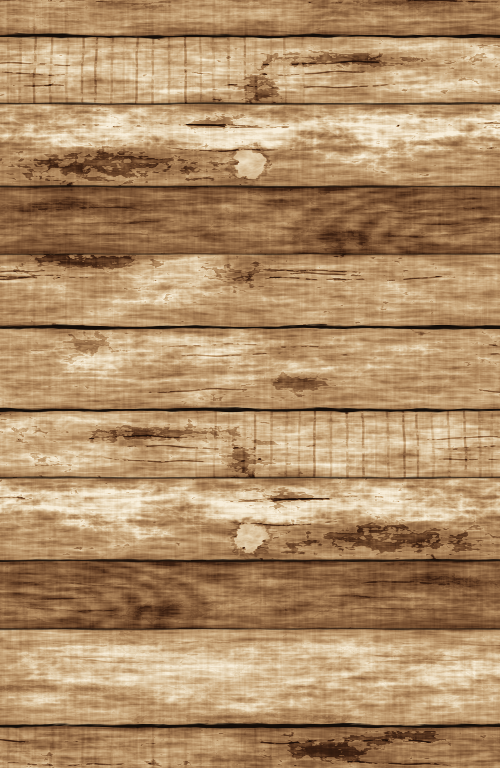
This texture is drawn by a Shadertoy shader. Its source:

```glsl
// Eleven weathered horizontal planks with grain, stains, saw ticks and worn pale paint.
#define ASPECT 0.652
#define SEAM_WIDTH 0.0019
#define GRAIN_FREQ 700.0
#define BLOTCH 0.06
#define STREAK 0.10
#define FIBRE 0.10
#define SPECKLE 0.07
#define SAW_MARKS 0.035
#define TICK_COUNT 34.0
#define EDGE_GRIME 0.24

// Plank edges top to bottom, and how open each seam is
const float SEAM[12] = float[](1.03, .953, .865, .757, .669, .574, .466, .378, .270, .181, .055, -.03);
const float OPEN[12] = float[](0., 1., .55, .6, .4, .9, .95, .5, .7, .45, 1., 0.);
// Per kind: base tone, paint strength, stain strength, tick strength
const vec4 LOOK[8] = vec4[](
    vec4(.54, .08, .25, .08), vec4(.77, .14, .55, .36), vec4(.67, .36, .58, .04), vec4(.36, .04, .22, .02),
    vec4(.71, .24, .55, .08), vec4(.70, .24, .48, .04), vec4(.74, .16, .20, .02), vec4(.54, .10, .55, .14));
// Marks in plank space: centre, radii
const vec4 STAIN_A[8] = vec4[](
    vec4(.82, .60, .12, .12), vec4(.69, .66, .13, .12), vec4(.43, .77, .040, .08), vec4(.68, .25, .06, .10),
    vec4(.20, .90, .11, .09), vec4(.61, .33, .05, .08), vec4(.10, .38, .17, .05), vec4(.65, .60, .09, .13));
const vec4 STAIN_B[8] = vec4[](
    vec4(.30, .50, .05, .05), vec4(.52, .22, .035, .24), vec4(.22, .28, .20, .18), vec4(.10, .70, .10, .08),
    vec4(.48, .76, .08, .18), vec4(.18, .78, .05, .09), vec4(.50, .08, .30, .05), vec4(.80, .82, .10, .08));
const vec4 PAINT[8] = vec4[](
    vec4(.30, .40, .30, .30), vec4(.30, .55, .45, .35), vec4(.45, .68, .65, .22), vec4(.40, .55, .30, .20),
    vec4(.36, .76, .13, .20), vec4(.35, .73, .20, .18), vec4(.48, .52, .35, .24), vec4(.25, .60, .25, .25));
const vec4 PATCH = vec4(.50, .28, .036, .19);
// Tone ramp, dark wood to bare paint
const vec3 WOOD[7] = vec3[](
    vec3(.24, .13, .07), vec3(.42, .27, .16), vec3(.55, .39, .25), vec3(.69, .53, .36),
    vec3(.80, .67, .50), vec3(.89, .81, .68), vec3(.97, .93, .85));
const vec3 GAP = vec3(.08, .05, .03);

float hash(vec2 p) {
    vec3 h = fract(vec3(p.xyx) * .1031);
    h += dot(h, h.yzx + 33.33);
    return fract((h.x + h.y) * h.z);
}
// Distance to the nearest scattered point
float cellular(vec2 p) {
    vec2 base = floor(p);
    float nearest = 2.0;
    for (int k = 0; k < 9; k++) {
        vec2 c = base + vec2(k % 3 - 1, k / 3 - 1);
        vec2 d = c + vec2(hash(c), hash(c + 57.0)) - p;
        nearest = min(nearest, dot(d, d));
    }
    return sqrt(nearest);
}
float waves(vec2 p) {
    return (sin(p.x + 1.7 * sin(p.y)) + .5 * sin(2.3 * p.x - 1.9 * p.y + 1.0)
        + .25 * sin(5.1 * p.x + 3.7 * p.y)) / 1.75;
}
// Layered cellular noise, roughly -1 to 1
float cloud(vec2 p) {
    p += .25 * vec2(waves(p.yx), waves(p));
    float sum = 0.0, weight = .5;
    for (int i = 0; i < 3; i++) {
        sum += weight * (cellular(p) - .42);
        p = p * 2.03 + 17.3;
        weight *= .62;
    }
    return 5.0 * sum;
}
// Soft elliptical mark
float spot(vec2 p, vec4 mark) {
    vec2 d = (p - mark.xy) / mark.zw;
    return exp(-.7 * dot(d, d));
}

void mainImage(out vec4 fragColor, in vec2 fragCoord) {
    vec2 uv = fragCoord / iResolution.xy;
    uv.y += .0003 * waves(vec2(uv.x * 23.0, 2.0));
    // Find the plank; three planks recur mirrored
    int id = 0;
    for (int i = 1; i < 11; i++) if (uv.y < SEAM[i]) id = i;
    bool mirrored = id > 5 && id < 9;
    int kind = id < 6 ? id : (mirrored ? id - 5 : id - 3);
    float height = SEAM[id] - SEAM[id + 1], k = float(kind);
    vec2 b = vec2(mirrored ? 1.0 - uv.x : uv.x, (uv.y - SEAM[id + 1]) / height);
    vec2 q = vec2(b.x * ASPECT, b.y * height), seed = k * vec2(3.71, 5.13);
    vec4 look = LOOK[kind];

    // Wood texture
    float blotch = cloud(q * vec2(5.0, 14.0) + seed + 40.0);
    float broad = cloud(q * vec2(8.0, 42.0) + seed);
    float speck = cloud(q * vec2(50.0, 85.0) + seed + float(id));
    float fibre = cloud(q * vec2(15.0, 170.0) + seed);
    float saw = cloud(q * vec2(150.0, 9.0) + seed);
    float tone = look.x + BLOTCH * blotch + STREAK * broad + FIBRE * fibre + SPECKLE * speck + SAW_MARKS * saw;
    // Growth rings; the dark kind opens into arches at one end
    float ring = q.y + .009 * waves(q * vec2(9.0, 30.0) + seed);
    if (kind == 3) ring = .7 * length(vec2(.08 * (1.0 - smoothstep(.5, 1.02, b.x)), ring - .3 * height));
    tone += (kind == 3 ? .09 : .03) * sin(GRAIN_FREQ * ring + broad);

    // Worn paint, then stains with a soft halo and ragged flecks
    float paint = spot(b, PAINT[kind]);
    tone += look.y * smoothstep(.15, .9, paint + .22 * blotch + .2 * broad + .15 * speck);
    float stain = max(spot(b, STAIN_A[kind]), .75 * spot(b, STAIN_B[kind]));
    float fleck = 1.6 * stain - .75 + .45 * speck + .3 * fibre + .3 * blotch;
    tone -= look.z * (.25 * stain + .85 * smoothstep(0.0, .4, fleck));
    // Rimmed pale patch
    if (kind == 2) {
        float r = length((b - PATCH.xy) / PATCH.zw) + .2 * speck, rim = (r - 1.08) * 7.0;
        tone = mix(tone, .95 + .1 * speck, 1.0 - smoothstep(.85, 1.0, r)) - .22 * exp(-rim * rim);
    }
    // Broken hairline cracks along the grain
    for (int i = 0; i < 3; i++) {
        float y = height * (.15 + .7 * hash(vec2(k + 4.0, i))) + .003 * waves(vec2(q.x * 25.0 + k, i));
        float hair = 1.0 - smoothstep(.0003, .0016, abs(q.y - y));
        tone -= look.z * hair * smoothstep(.2, .6, waves(vec2(q.x * 14.0 + k * 2.0, i * 3)) + .4 * speck);
    }
    // Vertical saw ticks, fading along the plank
    float x = b.x * TICK_COUNT + .1 * waves(vec2(b.y * 3.0, b.x * 9.0)), slot = floor(x);
    float tick = abs(fract(x) - .3 - .4 * hash(vec2(slot, 3.0)));
    tick = (1.0 - smoothstep(.03, .13, tick)) * (.25 + .75 * hash(vec2(slot, k + 9.0)));
    tone -= look.w * tick * (1.0 - smoothstep(.4, .75, b.x)) * smoothstep(-.6, .4, speck + .3);

    // Ragged grime and dark, uneven gaps along the seams
    float edge = min(b.y, 1.0 - b.y) * height, open = OPEN[b.y > .5 ? id : id + 1];
    tone -= EDGE_GRIME * exp(-edge * 150.0) * max(0.0, .8 + blotch + .6 * speck);
    float width = SEAM_WIDTH * open * (1.0 + .5 * fibre + .4 * blotch), soft = .8 / iResolution.y;
    float gap = min(1.0, open + .2) * (1.0 - smoothstep(width - soft, width + soft, edge));
    vec3 color = WOOD[0] * (1.0 + .6 * clamp(tone * 2.0, -1.0, 0.0));
    for (int i = 1; i < 7; i++) color = mix(color, WOOD[i], clamp(tone * 5.0 - float(i - 1), 0.0, 1.0));
    fragColor = vec4(mix(color, GAP, gap), 1.0);
}
```
